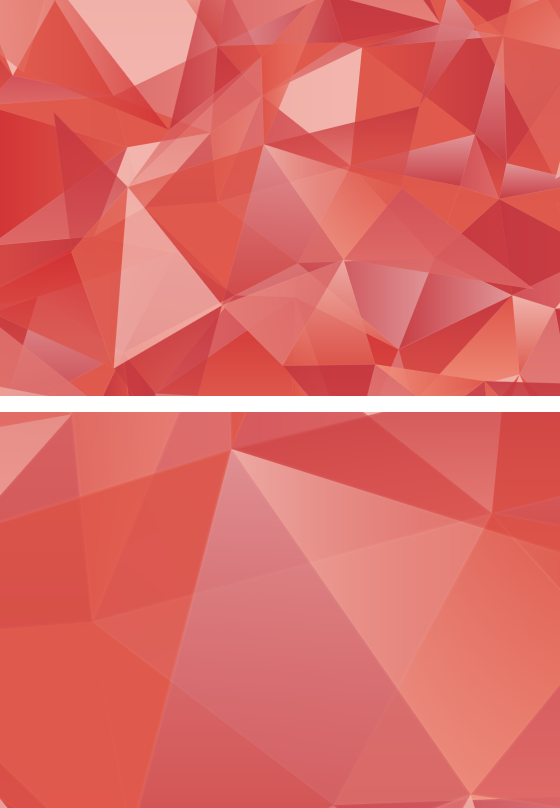
Top, the full canvas; bottom, a detail of the centre.
Give the GLSL for this background, as a Shadertoy shader.

```glsl
// Low-poly background of red, coral and pink gradient triangles with translucent overlays

// Start and end colours of the triangle gradients
const vec3 gradientStart[10] = vec3[10](
    vec3(.77, .22, .25), vec3(.94, .70, .67), vec3(.82, .19, .20), vec3(.87, .35, .30),
    vec3(.86, .43, .43), vec3(.77, .22, .25), vec3(.87, .33, .28), vec3(.88, .59, .60),
    vec3(.82, .32, .35), vec3(.94, .69, .66));
const vec3 gradientEnd[10] = vec3[10](
    vec3(.79, .24, .26), vec3(.87, .36, .31), vec3(.87, .35, .30), vec3(.88, .35, .30),
    vec3(.90, .50, .47), vec3(.87, .32, .28), vec3(.95, .58, .50), vec3(.78, .24, .27),
    vec3(.87, .41, .40), vec3(.95, .71, .68));

vec3 hash3(vec3 p) {
    p = fract(p * vec3(.1031, .1030, .0973));
    p += dot(p, p.yxz + 33.33);
    return fract((p.xxy + p.yxx) * p.zyx);
}

// Mesh vertex: a strongly jittered grid point
vec2 meshVertex(vec2 id, float seed) {
    return id + .84 * (hash3(vec3(id + 40., seed)).xy - .5);
}

// Signed distance to the line a-b, positive on its right
float edgeDistance(vec2 p, vec2 a, vec2 b) {
    vec2 e = b - a;
    return dot(p - a, vec2(e.y, -e.x)) / length(e);
}

bool splitsQuad(vec2 a, vec2 c, vec2 b, vec2 d) {
    return edgeDistance(b, a, c) * edgeDistance(d, a, c) < 0.;
}

// Irregular triangle mesh: average colour and opacity under the pixel
vec4 facets(vec2 p, float scale, float angle, float seed, bool opaque) {
    mat2 turn = mat2(cos(angle), sin(angle), -sin(angle), cos(angle));
    vec2 q = scale * (turn * p), down = turn * vec2(0, -1);
    float pixel = scale / iResolution.y;
    vec4 sum = vec4(0);
    float total = 1e-4;

    for (int j = -1; j <= 1; j++)
    for (int i = -1; i <= 1; i++) {
        vec2 id = floor(q) + vec2(i, j);
        vec2 a = meshVertex(id, seed), b = meshVertex(id + vec2(1, 0), seed);
        vec2 c = meshVertex(id + 1., seed), d = meshVertex(id + vec2(0, 1), seed);

        // Pick a diagonal that lies inside the quad
        bool canUseBD = splitsQuad(b, d, a, c);
        if (!splitsQuad(a, c, b, d) || (canUseBD && hash3(vec3(id + 7., seed)).z > .5)) {
            vec2 first = a;
            a = b; b = c; c = d; d = first;
        }

        for (int k = 0; k < 2; k++) {
            vec2 u = k == 0 ? a : c, v = k == 0 ? b : d, w = k == 0 ? c : a;
            float dist = max(edgeDistance(q, u, v), max(edgeDistance(q, v, w), edgeDistance(q, w, u)));
            float cover = clamp(.5 - dist / pixel, 0., 1.);
            if (cover <= 0.) continue;

            // Gradient runs across the triangle, mostly downwards
            vec3 h = hash3(vec3(id + 90., seed + 3. + 11. * float(k)));
            vec2 side = vec2(-down.y, down.x);
            vec2 dir = h.y < .62 ? down : h.y < .81 ? side : -side;
            vec3 span = vec3(dot(u, dir), dot(v, dir), dot(w, dir));
            float low = min(span.x, min(span.y, span.z));
            float high = max(span.x, max(span.y, span.z));
            float t = clamp((dot(q, dir) - low) / (high - low), 0., 1.);

            // Evenly spread palette choice
            float pick = fract(dot(id, vec2(.755, .57)) + .43 * float(k) + .35 * h.x + .1 * seed);
            int tone = int(pick * 10.);
            vec3 colour = mix(gradientStart[tone], gradientEnd[tone], t);

            // Faint pale hairline along some edges
            float seam = 1. - smoothstep(0., .0025 * scale, -dist);
            colour = mix(colour, vec3(.95, .68, .62), .22 * h.z * seam);

            float alpha = opaque ? 1. : step(.56, h.z) * mix(.9, .15, t * h.x);
            sum += cover * vec4(colour * alpha, alpha);
            total += cover;
        }
    }
    return sum / total;
}

void mainImage(out vec4 fragColor, in vec2 fragCoord) {
    vec2 p = fragCoord / iResolution.y;
    vec3 colour = facets(p, 4.7, .35, 1., true).rgb;

    // Larger, partly see-through triangles on top
    vec4 veil = facets(p + 3., 3.6, -.5, 5., false);
    colour = colour * (1. - veil.a) + veil.rgb;

    fragColor = vec4(colour, 1);
}
```
